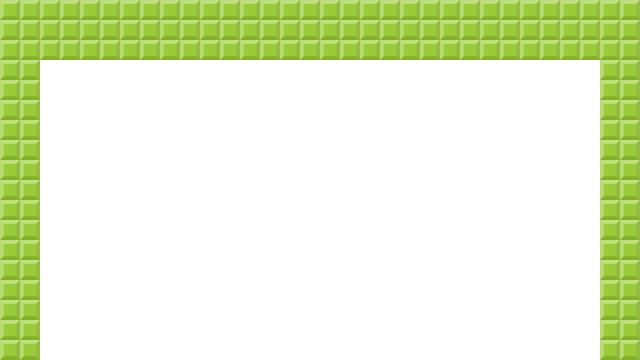
A Shadertoy shader for this background:

```glsl
const vec2 GRID = vec2(32.0, 18.0);
const float BEVEL = 0.19;

const vec3 PAPER = vec3(1.0);
const vec3 FACE = vec3(0.60, 0.80, 0.22);
const vec3 TOP_SIDE = vec3(0.75, 0.88, 0.50);
const vec3 LEFT_SIDE = vec3(0.72, 0.86, 0.44);
const vec3 RIGHT_SIDE = vec3(0.58, 0.73, 0.26);
const vec3 BOTTOM_SIDE = vec3(0.52, 0.69, 0.17);

// Coverage of the region where the distance is positive
float coverage(float dist, float pixel) {
    return clamp(0.5 + dist / pixel, 0.0, 1.0);
}

// Periodic distance: negative in the first half of a cell, positive in the second
float halfCell(float x) {
    return abs(fract(x + 0.25) - 0.5) - 0.25;
}

// Raised square tile with four mitred sides
vec3 bevelTile(vec2 p, float bevel, float pixel) {
    vec2 q = abs(fract(p) - 0.5);
    vec3 across = mix(LEFT_SIDE, RIGHT_SIDE, coverage(halfCell(p.x), pixel));
    vec3 upright = mix(BOTTOM_SIDE, TOP_SIDE, coverage(halfCell(p.y), pixel));
    vec3 sides = mix(upright, across, coverage((q.x - q.y) * 0.7071, pixel));
    float inside = 0.5 - bevel - max(q.x, q.y);
    return mix(sides, FACE, coverage(inside, pixel));
}

// Open panel: two tiles from either side, three from the top, none below
float panelDistance(vec2 p) {
    return min(GRID.x * 0.5 - 2.0 - abs(p.x - GRID.x * 0.5), GRID.y - 3.0 - p.y);
}

void mainImage(out vec4 fragColor, in vec2 fragCoord) {
    vec2 p = fragCoord / iResolution.xy * GRID;
    float pixel = GRID.y / iResolution.y;

    vec3 color = bevelTile(p, BEVEL, pixel);
    color = mix(color, PAPER, coverage(panelDistance(p), pixel));
    fragColor = vec4(color, 1.0);
}
```
